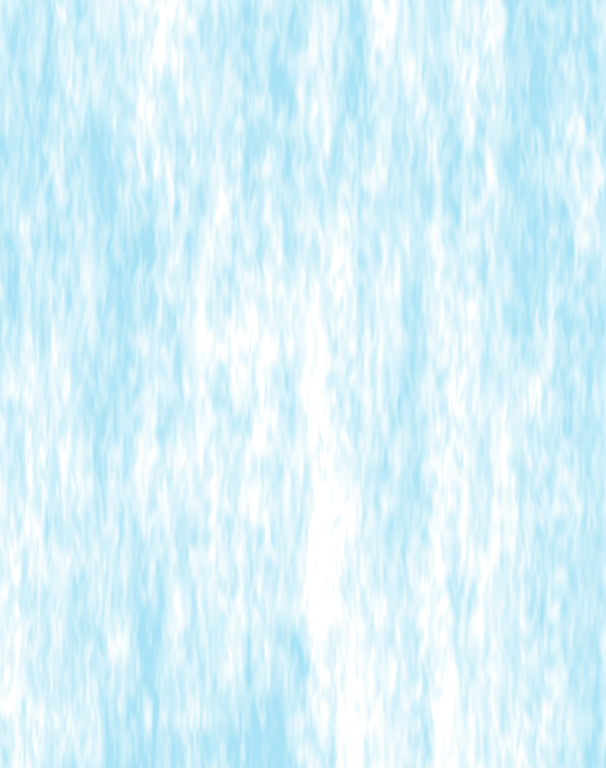
Give the GLSL for this texture, as a Shadertoy shader.

```glsl
// Pale blue and white vertical fibres, like brushed frost or falling water.

float hash(vec2 p) {
    return fract(sin(dot(p, vec2(127.1, 311.7))) * 43758.5453);
}

// Smooth value noise, centred on zero
float noise(vec2 p) {
    vec2 cell = floor(p);
    vec2 f = fract(p);
    f = f * f * (3.0 - 2.0 * f);
    float low = mix(hash(cell), hash(cell + vec2(1.0, 0.0)), f.x);
    float high = mix(hash(cell + vec2(0.0, 1.0)), hash(cell + vec2(1.0, 1.0)), f.x);
    return mix(low, high, f.y) - 0.5;
}

// Octaves stretched along y: faint broad bands, strong streaks and fine fibres
float fibres(vec2 p) {
    float sum = 0.0;
    vec2 frequency = vec2(6.0, 0.9);
    for (int i = 0; i < 6; i++) {
        vec2 shift = vec2(17.3, 41.7) * float(i + 1);
        // Stagger the columns so that cell ends do not line up
        float stagger = 1.2 * noise(vec2(p.x * frequency.x * 0.6, 3.0) + shift.yx);
        float amplitude = i == 0 ? 0.5 : 0.88;
        sum += amplitude * noise(p * frequency + shift + vec2(0.0, stagger));
        frequency *= vec2(2.1, 2.2);
    }
    return sum;
}

void mainImage(out vec4 fragColor, in vec2 fragCoord) {
    vec2 p = fragCoord / iResolution.y;

    // Slight sideways wander of the strands
    p.x += 0.006 * noise(p * vec2(9.0, 7.0));
    p.x += 0.004 * noise(p * vec2(50.0, 36.0) + 8.0);

    float whiteness = clamp(0.54 + 0.60 * fibres(p), 0.0, 1.0);

    vec3 skyBlue = vec3(0.67, 0.892, 0.965);
    vec3 frostWhite = vec3(0.995, 1.0, 0.998);
    fragColor = vec4(mix(skyBlue, frostWhite, whiteness), 1.0);
}
```
